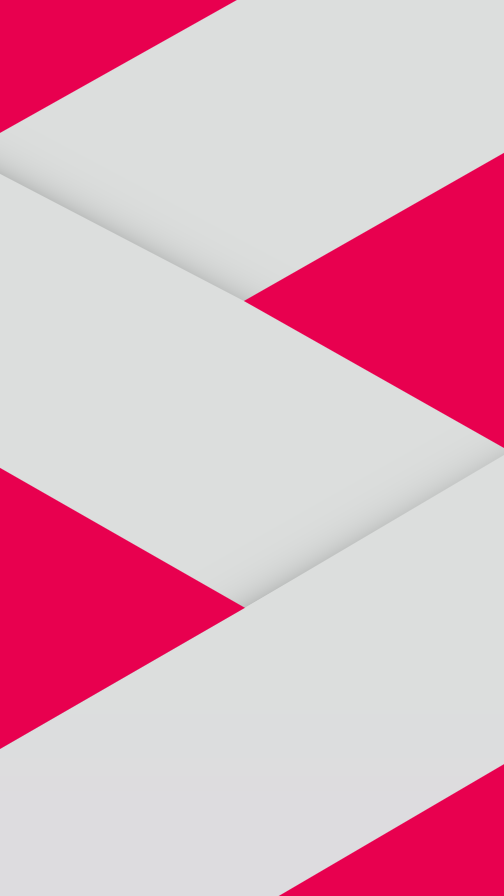
Write a Shadertoy shader that draws this background.

```glsl
// A pale paper ribbon folds in a zigzag over a crimson backdrop.
// Each ribbon edge is a signed distance to a line through two points;
// soft shadows fall off exponentially above the two folds.

// Signed distance to the line a-b, positive on the left of its direction.
float side(vec2 p, vec2 a, vec2 b) {
    vec2 along = normalize(b - a);
    return dot(p - a, vec2(-along.y, along.x));
}

// Antialiased coverage of the positive side of an edge.
float cover(float d) {
    float pixel = 1.0 / iResolution.x;
    return smoothstep(-0.7 * pixel, 0.7 * pixel, d);
}

// Shadow that is strongest on the fold and fades away from it.
float foldShadow(float d, float strength) {
    return cover(d) * strength * exp(-max(d, 0.0) / 0.027);
}

void mainImage(out vec4 fragColor, in vec2 fragCoord) {
    // Canvas width is one unit; height is scaled to a 16:9 portrait.
    vec2 uv = fragCoord / iResolution.xy;
    vec2 p = uv * vec2(1.0, 16.0 / 9.0);

    vec2 rightApex = vec2(0.484, 1.1806);
    vec2 leftApex = vec2(0.486, 0.5718);

    // Paper, with a faint lavender tint towards the bottom
    vec3 paper = mix(vec3(0.866, 0.862, 0.874), vec3(0.863, 0.871, 0.867),
                     smoothstep(0.05, 0.28, uv.y));

    // Fold shadows
    float leftLower = side(p, vec2(0.0, 0.2917), leftApex);
    float upperFold = side(p, vec2(0.0, 1.4329), rightApex);
    float lowerFold = side(p, leftApex, vec2(1.0, 0.875));
    float shade = foldShadow(upperFold, mix(0.13, 0.11, p.x * 2.0));
    shade += foldShadow(lowerFold, mix(0.17, 0.08, p.x)) * cover(leftLower);
    vec3 color = paper - shade;

    // Crimson gaps between the ribbon's edges
    float topGap = side(p, vec2(0.0, 1.514), vec2(0.470, 1.7778));
    float rightGap = min(-side(p, rightApex, vec2(1.0, 1.4745)),
                         side(p, rightApex, vec2(1.0, 0.8889)));
    float leftGap = min(-side(p, vec2(0.0, 0.8495), leftApex), leftLower);
    float bottomGap = -side(p, vec2(0.553, 0.0), vec2(1.0, 0.2616));
    float gap = max(max(topGap, rightGap), max(leftGap, bottomGap));
    color = mix(color, vec3(0.910, 0.0, 0.310), cover(gap));

    fragColor = vec4(color, 1.0);
}
```
